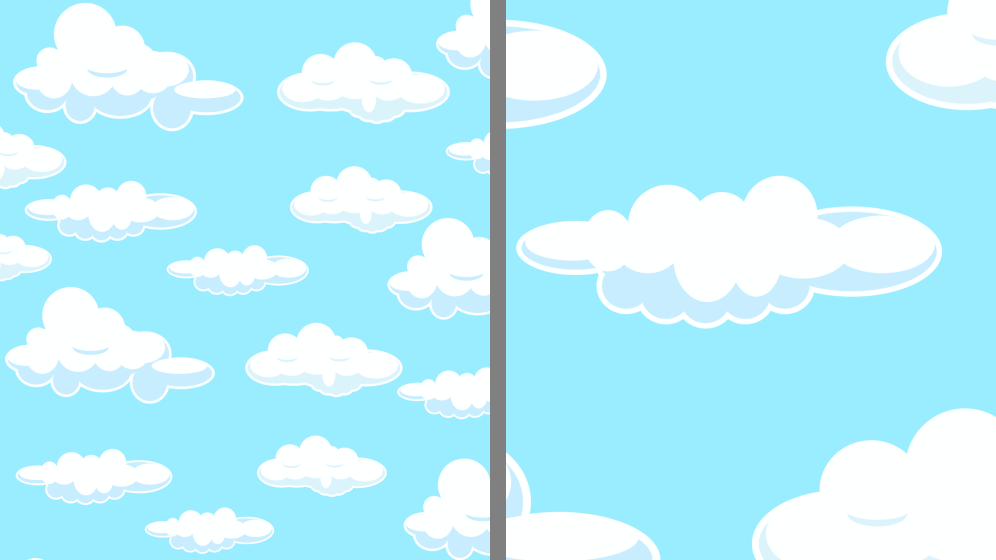
Left: the whole. Right: its middle third, enlarged.
A WebGL 1 fragment shader for this pattern:

```glsl
precision highp float;
// Cartoon clouds drifting over a flat light blue sky.
// Three cloud kinds are unions of ovals: a white silhouette, an inset shaded
// belly and white puffs on top. Groups of five repeat over columns and rows.
uniform vec2 u_resolution;

const float VIEW_HEIGHT = 7.68;
const vec3 SKY = vec3(0.60, 0.93, 1.0);
const vec3 WHITE = vec3(0.995, 1.0, 1.0);
const vec3 BLUE_SHADE = vec3(0.78, 0.93, 0.995);
const vec3 PALE_SHADE = vec3(0.86, 0.955, 0.99);

// Approximate signed distance to an ellipse
float oval(vec2 p, float x, float y, float rx, float ry) {
  vec2 q = p - vec2(x, y);
  vec2 r = vec2(rx, ry);
  float k = length(q / r);
  return k * (k - 1.0) / max(length(q / (r * r)), 0.001);
}

// Smile-shaped fold, open towards the top
float fold(vec2 p, float x, float y, float width) {
  float lower = oval(p, x, y, width, width * 0.42);
  float upper = oval(p, x, y + width * 0.22, width * 1.15, width * 0.42);
  return max(lower, -upper);
}

// Row of round bumps under a cloud, sagging in the middle
float scallops(vec2 p, float start, float gap, float y, float sag, float radius) {
  float d = 1e3;
  for (int i = 0; i < 5; i++) {
    float k = float(i);
    float dip = sag * sin(k * 0.785);
    d = min(d, oval(p, start + gap * k, y - dip, radius, radius * 0.95));
  }
  return d;
}

// Combines belly, puffs and folds into (silhouette, shade) distances
vec2 layers(float belly, float puffs, float folds, float rim) {
  return vec2(min(belly, puffs), min(max(belly + rim, -puffs), folds));
}

// Tall cloud with a big crown and a long tail at the right
vec2 tallCloud(vec2 p) {
  float belly = min(oval(p, 0.37, -0.03, 0.37, 0.22), oval(p, 2.65, -0.24, 0.51, 0.24));
  belly = min(belly, oval(p, 0.47, -0.17, 0.32, 0.28));
  belly = min(belly, oval(p, 0.92, -0.34, 0.24, 0.26));
  belly = min(belly, oval(p, 1.47, -0.20, 0.47, 0.33));
  belly = min(belly, oval(p, 2.18, -0.38, 0.30, 0.32));
  belly = min(belly, oval(p, 2.12, 0.05, 0.39, 0.34));
  belly = min(belly, oval(p, 1.30, 0.0, 0.90, 0.40));
  float puffs = min(oval(p, 0.99, 0.63, 0.43, 0.43), oval(p, 1.50, 0.43, 0.31, 0.32));
  puffs = min(puffs, oval(p, 0.50, 0.27, 0.18, 0.18));
  puffs = min(puffs, oval(p, 0.33, 0.01, 0.30, 0.14));
  puffs = min(puffs, oval(p, 0.56, 0.06, 0.26, 0.31));
  puffs = min(puffs, oval(p, 1.10, 0.10, 0.32, 0.32));
  puffs = min(puffs, oval(p, 1.57, 0.10, 0.26, 0.31));
  puffs = min(puffs, oval(p, 1.92, 0.11, 0.27, 0.29));
  puffs = min(puffs, oval(p, 2.08, 0.15, 0.33, 0.24));
  puffs = min(puffs, oval(p, 2.63, -0.13, 0.42, 0.12));
  puffs = min(puffs, oval(p, 1.25, 0.32, 0.70, 0.28));
  return layers(belly, puffs, fold(p, 1.29, 0.15, 0.27), 0.04);
}

// Rounded cloud with a drip in the middle
vec2 roundCloud(vec2 p) {
  float belly = min(oval(p, -0.73, -0.11, 0.45, 0.27), oval(p, 0.64, -0.11, 0.55, 0.28));
  belly = min(belly, oval(p, -0.45, -0.12, 0.50, 0.26));
  belly = min(belly, oval(p, 0.05, -0.10, 0.60, 0.32));
  belly = min(belly, scallops(p, -0.05, 0.12, -0.31, 0.08, 0.17));
  float puffs = min(oval(p, -0.11, 0.27, 0.30, 0.30), oval(p, -0.58, 0.16, 0.26, 0.25));
  puffs = min(puffs, oval(p, 0.42, 0.12, 0.25, 0.23));
  puffs = min(puffs, oval(p, 0.18, 0.24, 0.14, 0.14));
  puffs = min(puffs, oval(p, -0.83, -0.06, 0.28, 0.19));
  puffs = min(puffs, oval(p, -0.48, -0.02, 0.27, 0.21));
  puffs = min(puffs, oval(p, -0.10, 0.05, 0.35, 0.26));
  puffs = min(puffs, oval(p, 0.08, -0.20, 0.10, 0.19));
  puffs = min(puffs, oval(p, 0.35, -0.01, 0.26, 0.22));
  puffs = min(puffs, oval(p, 0.79, -0.07, 0.33, 0.20));
  float folds = min(fold(p, -0.55, 0.04, 0.15), fold(p, 0.24, 0.05, 0.15));
  return layers(belly, puffs, folds, 0.035);
}

// Flat cloud with a scalloped underside
vec2 flatCloud(vec2 p) {
  float belly = min(oval(p, -0.85, 0.02, 0.33, 0.15), oval(p, 0.68, 0.0, 0.50, 0.25));
  belly = min(belly, oval(p, -0.10, -0.06, 0.65, 0.24));
  belly = min(belly, scallops(p, -0.57, 0.22, -0.19, 0.08, 0.165));
  float puffs = min(oval(p, -0.34, 0.15, 0.22, 0.22), oval(p, 0.28, 0.20, 0.21, 0.22));
  puffs = min(puffs, oval(p, -0.04, 0.13, 0.18, 0.20));
  puffs = min(puffs, oval(p, -0.67, 0.06, 0.14, 0.17));
  puffs = min(puffs, oval(p, -0.87, 0.05, 0.26, 0.10));
  puffs = min(puffs, oval(p, -0.45, 0.03, 0.18, 0.15));
  puffs = min(puffs, oval(p, -0.12, -0.03, 0.19, 0.25));
  puffs = min(puffs, oval(p, 0.15, -0.05, 0.14, 0.20));
  puffs = min(puffs, oval(p, 0.41, 0.02, 0.26, 0.17));
  puffs = min(puffs, oval(p, 0.85, 0.04, 0.29, 0.16));
  return layers(belly, puffs, 1e3, 0.03);
}

// Lays one cloud over the colour below; edge is the antialiasing width
vec3 paint(vec3 below, vec2 cloud, vec3 shade, float edge) {
  vec2 cover = 1.0 - smoothstep(-edge, edge, cloud);
  return mix(mix(below, WHITE, cover.x), shade, cover.y);
}

void main() {
  vec2 p = gl_FragCoord.xy / u_resolution.y * VIEW_HEIGHT;
  float pixel = VIEW_HEIGHT / u_resolution.y;
  vec3 color = SKY;
  for (int i = -1; i <= 1; i++) {
    for (int j = 0; j < 3; j++) {
      // Staggered group anchor, smaller in later rows and outer columns
      float c = float(i), r = float(j);
      float size = mix(1.0 - 0.09 * r, 0.84, abs(c));
      float x = 0.18 - 0.11 * r * (1.0 - abs(c)) + c * (4.65 + 0.75 * c + 0.4 * cos(2.3 * r));
      float drop = 1.10 + c * (0.235 * c - 0.755) + r * (3.8 + c * (0.85 * c - 1.35));
      vec2 q = (p - vec2(x, VIEW_HEIGHT - drop)) / size;
      float edge = 0.75 * pixel / size;
      color = paint(color, tallCloud(q), BLUE_SHADE, edge);
      // A large and a small copy of each lower cloud
      for (int k = 0; k < 2; k++) {
        float n = float(k), s = 1.0 - 0.175 * n;
        vec2 roundAt = vec2(4.80 - 0.03 * n, -0.05 - 1.60 * n);
        vec2 flatAt = vec2(1.34 + 1.74 * n, -1.80 - 0.81 * n);
        color = paint(color, roundCloud((q - roundAt) / s), PALE_SHADE, edge / s);
        color = paint(color, flatCloud((q - flatAt) / s), BLUE_SHADE, edge / s);
      }
    }
  }
  gl_FragColor = vec4(color, 1.0);
}
```
